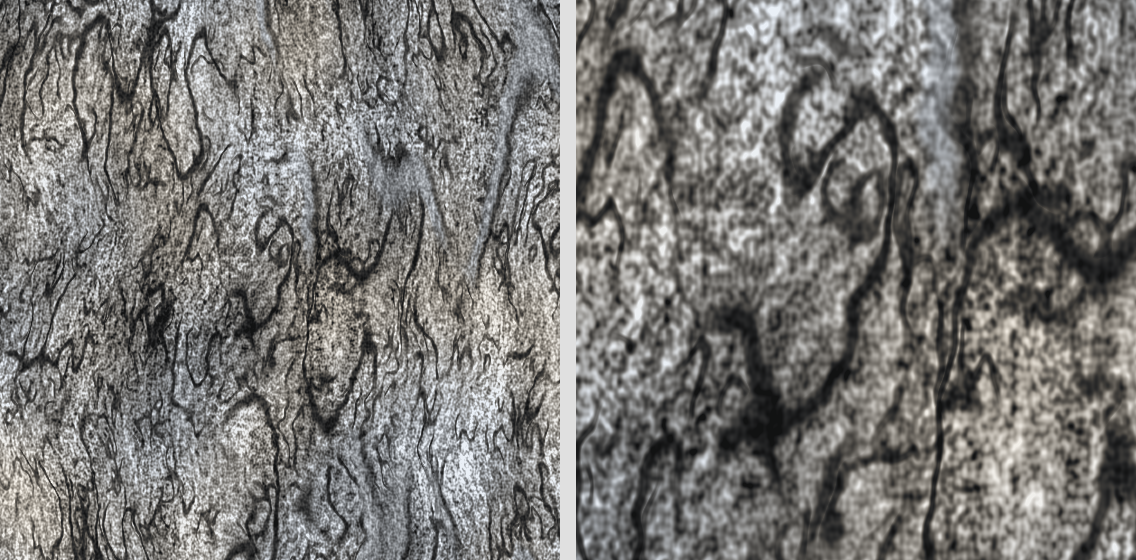
Left, the full canvas; right, a detail of the centre.
This texture is drawn by a WebGL 2 fragment shader. Its source:

```glsl
#version 300 es
precision highp float;
// Weathered grey tree bark: upright fibres, broken dark fissures and pale strands.
// Stretched gradient noise on warped coordinates gives a height field, which is
// lit from the upper left and then covered with fine grain and a faint tint.

uniform vec2 u_resolution;
out vec4 fragColor;

vec2 gradient(vec2 cell) {
    vec3 v = fract(cell.xyx * vec3(0.1031, 0.1030, 0.0973));
    v += dot(v, v.yzx + 33.33);
    float angle = 6.2832 * fract((v.x + v.y) * v.z);
    return vec2(cos(angle), sin(angle));
}

// Gradient noise, about -0.7 to 0.7
float noise(vec2 p) {
    vec2 i = floor(p), f = fract(p);
    vec2 w = f * f * f * (f * (f * 6.0 - 15.0) + 10.0);
    vec2 e = vec2(1.0, 0.0);
    float low = mix(dot(gradient(i), f), dot(gradient(i + e), f - e), w.x);
    float high = mix(dot(gradient(i + e.yx), f - e.yx), dot(gradient(i + 1.0), f - 1.0), w.x);
    return mix(low, high, w.y);
}

// Leaning fibres with ragged, crumbly outlines
vec2 warp(vec2 p) {
    vec2 q = p;
    q.x += 0.09 * noise(p * 2.6 + 3.7);
    vec2 amount = vec2(0.022, 0.03);
    vec2 scale = vec2(8.0, 6.0);
    for (int i = 0; i < 3; i++) {
        q += amount * vec2(noise(p * scale + 11.3), noise(p * scale + 47.9));
        amount *= 0.4;
        scale *= 2.9;
    }
    return q;
}

// Bark height from broad ribs down to small flakes
float barkHeight(vec2 q) {
    float sum = 0.0, weight = 0.9;
    vec2 scale = vec2(11.0, 3.0);
    for (int i = 0; i < 4; i++) {
        sum += weight * noise(q * scale + float(i) * 17.3);
        weight *= 0.68;
        scale *= vec2(2.2, 2.6);
    }
    return sum;
}

// Thin lines along the zero crossings of noise, broken into pieces
float fissure(vec2 q, vec2 scale, float width, float seed) {
    float line = 1.0 - smoothstep(0.2 * width, width, abs(noise(q * scale + seed)));
    float gate = smoothstep(0.0, 0.2, noise(q * scale * vec2(0.4, 0.6) + seed * 2.3));
    return line * gate;
}

// Long smooth raised strands
float strand(vec2 q) {
    float line = 1.0 - smoothstep(0.015, 0.06, abs(noise(q * vec2(5.5, 1.2) + 5.2)));
    return line * smoothstep(0.02, 0.2, noise(q * vec2(3.5, 3.0) + 71.4));
}

void main() {
    vec2 p = gl_FragCoord.xy / min(u_resolution.x, u_resolution.y);
    vec2 q = warp(p);

    // Relief lit from the upper left
    float height = barkHeight(q);
    float relief = height - barkHeight(q + vec2(-0.0025, 0.0022));

    // Grain and broad weathering
    float grain = noise(q * vec2(130.0, 90.0)) + noise(p * vec2(250.0, 190.0));
    float weather = noise(p * vec2(3.2, 2.2) + 23.6);
    float lichen = smoothstep(0.1, 0.45, noise(q * vec2(10.0, 5.0) + 31.8) + 0.35 * grain);
    float tone = 0.55 + 0.2 * height + 0.9 * relief + 0.36 * grain + 0.2 * weather;
    tone += 0.13 * lichen;

    // Pale strands with a shadow on their right
    float ridge = strand(q);
    float shadow = strand(q - vec2(0.011, -0.002)) * (1.0 - ridge);
    tone = mix(tone, 0.62 + 0.5 * relief + 0.22 * grain, 0.7 * ridge);

    // Dark fissures at three sizes
    float cracks = fissure(q, vec2(14.0, 3.5), 0.07, 8.1);
    cracks = max(cracks, fissure(q, vec2(27.0, 9.0), 0.11, 19.7));
    cracks = max(cracks, 0.85 * fissure(q, vec2(52.0, 22.0), 0.16, 37.2));
    tone *= 1.0 - 0.72 * max(cracks * (1.0 - 0.7 * ridge), 0.8 * shadow);
    tone = clamp(tone, 0.07, 0.94);

    // Brownish hollows, cool highlights and strands
    float warmth = 0.45 + 1.3 * noise(p * vec2(4.5, 3.0) + 57.1) - 0.9 * (tone - 0.5) - 0.6 * ridge;
    warmth *= smoothstep(0.1, 0.3, tone);
    vec3 tint = mix(vec3(0.975, 1.0, 1.03), vec3(1.045, 1.0, 0.93), clamp(warmth, 0.0, 1.0));
    fragColor = vec4(tone * tint, 1.0);
}
```
